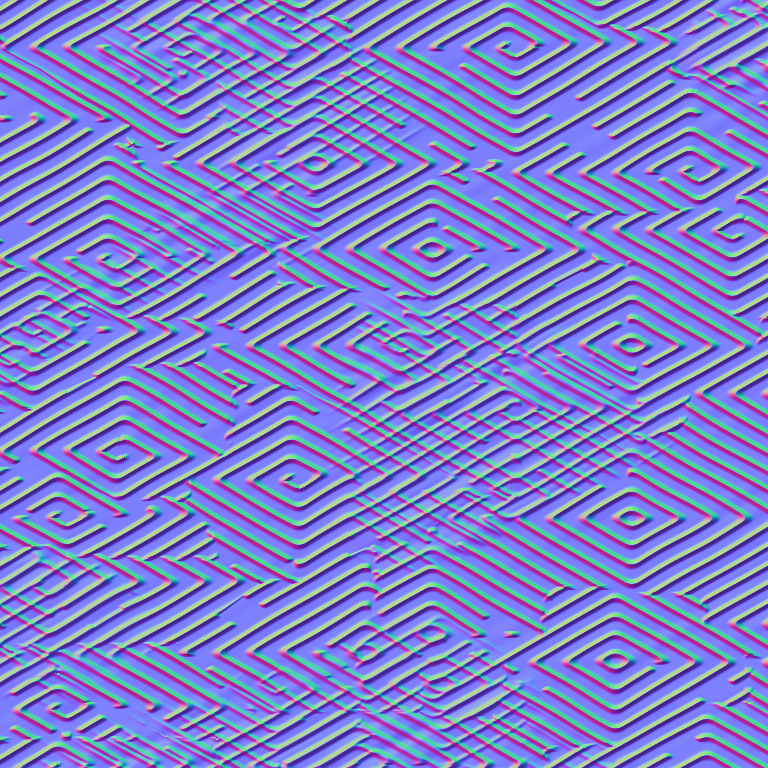
A WebGL 2 fragment shader for this texture map:

```glsl
#version 300 es
precision highp float;

uniform vec2 u_resolution;
out vec4 fragColor;

const float SLOPE = 0.577;         // rise of both line directions
const float PERIOD = 0.0250;       // vertical distance between ridges
const float CELL = 0.235;          // size of one nested rhombus
const float JITTER = 0.75;
const float CORNER = 0.011;        // rounding of the bends
const float RIDGE_WIDTH = 0.0029;
const float RIDGE_HEIGHT = 0.0160;
const float SPIRAL_SHARE = 0.65;
const float GAP_SHARE = 0.14;
const float GAP_SEGMENT = 0.08;
const float SEAM = 0.008;          // blend between neighbouring cells
const float WARP = 0.0045;
const float STREAK_HEIGHT = 0.003;
const float GHOST_FADE = 0.48;
const float STEP = 0.0009;         // spacing of the slope samples
const vec3 FLAT_COLOUR = vec3(0.49, 0.50, 0.99);
const vec3 TILT_GAIN = vec3(-0.45, 0.43, 0.64);

float hash(vec2 p) {
    vec3 q = fract(vec3(p.xyx) * 0.1031);
    q += dot(q, q.yzx + 33.33);
    return fract((q.x + q.y) * q.z);
}

float noise(vec2 p) {
    vec2 i = floor(p);
    vec2 f = fract(p);
    f = f * f * (3.0 - 2.0 * f);
    float low = mix(hash(i), hash(i + vec2(1, 0)), f.x);
    float high = mix(hash(i + vec2(0, 1)), hash(i + vec2(1, 1)), f.x);
    return mix(low, high, f.y);
}

float smoothMax(float a, float b, float k) {
    float h = max(k - abs(a - b), 0.0) / k;
    return max(a, b) + 0.25 * h * h * k;
}

// Rhombic rings or a spiral around one seed, with some gaps
float ridges(vec2 d, vec2 id) {
    float phase = 0.0;
    float core = 1.0;
    if (hash(id + 7.3) < SPIRAL_SHARE) {
        core = smoothstep(0.25, 0.55, max(abs(d.x), abs(d.y)) / PERIOD);
        if (d.x > 0.0) {
            // Shifting one half by half a period joins the rings into a spiral
            d.y += hash(id + 3.1) < 0.5 ? -0.5 * PERIOD : 0.5 * PERIOD;
            phase = 0.5;
        }
    }
    vec2 r = abs(d);
    float turns = smoothMax(r.x, r.y, CORNER) / PERIOD + phase;
    float offset = (fract(turns) - 0.5) * PERIOD * 0.866;
    float height = core * exp(-pow(offset / RIDGE_WIDTH, 2.0));

    // Gaps keep clear of the bends, where the sides meet
    bool alongY = r.x > r.y;
    float along = (alongY ? d.y : d.x) / GAP_SEGMENT;
    float side = alongY ? step(0.0, d.x) : 2.0 + step(0.0, d.y);
    float chance = hash(id * 5.7 + vec2(floor(turns) + side * 31.0, floor(along) + 11.0));
    float gap = 1.0 - smoothstep(0.24, 0.32, abs(fract(along) - 0.5));
    gap *= smoothstep(0.002, 0.009, abs(r.x - r.y));
    return height * (1.0 - gap * step(chance, GAP_SHARE));
}

// Blends the ridges of the two nearest seeds
float maze(vec2 ab, float layer) {
    vec2 base = floor(ab / CELL);
    vec2 delta1 = vec2(0), delta2 = vec2(0), id1 = vec2(0), id2 = vec2(0);
    float near1 = 9.0, near2 = 9.0;
    for (int j = -1; j <= 1; j++) {
        for (int i = -1; i <= 1; i++) {
            vec2 cell = base + vec2(i, j);
            vec2 id = cell + 50.0 + layer * 37.0;
            vec2 shift = vec2(hash(id), hash(id + 19.7)) - 0.5;
            vec2 seed = (cell + 0.5 + JITTER * shift) * CELL;
            vec2 d = ab - floor(seed / PERIOD) * PERIOD;
            vec2 r = abs(d);
            float dist = max(r.x, r.y) + 0.1 * min(r.x, r.y);
            if (dist < near1) {
                near2 = near1; delta2 = delta1; id2 = id1;
                near1 = dist; delta1 = d; id1 = id;
            } else if (dist < near2) {
                near2 = dist; delta2 = d; id2 = id;
            }
        }
    }
    float weight = 0.5 + 0.5 * smoothstep(0.0, SEAM, near2 - near1);
    return mix(ridges(delta2, id2), ridges(delta1, id1), weight);
}

float relief(vec2 p) {
    p.y += WARP * (noise(p * 14.0 + 40.0) - 0.5);
    vec2 ab = vec2(p.y + SLOPE * p.x, p.y - SLOPE * p.x);
    float ghost = smoothstep(0.48, 0.63, noise(ab * vec2(4.5, 5.5) + 23.0));
    float lines = maze(ab, 0.0) * (1.0 - GHOST_FADE * ghost);
    lines += maze(ab + vec2(0.083, 0.047), 1.0) * GHOST_FADE * ghost;
    float streaks = noise(vec2(ab.x * 9.0, ab.y * 60.0) + 90.0);
    return RIDGE_HEIGHT * lines + STREAK_HEIGHT * streaks * (0.5 + ghost);
}

void main() {
    vec2 p = gl_FragCoord.xy / min(u_resolution.x, u_resolution.y);
    vec2 e = vec2(STEP, 0.0);
    vec2 slope = vec2(relief(p + e.xy) - relief(p - e.xy),
                      relief(p + e.yx) - relief(p - e.yx)) / (2.0 * STEP);
    vec3 normal = normalize(vec3(-slope, 1.0));
    vec3 colour = FLAT_COLOUR + TILT_GAIN * (normal - vec3(0, 0, 1));
    fragColor = vec4(clamp(colour, 0.0, 1.0), 1.0);
}
```
